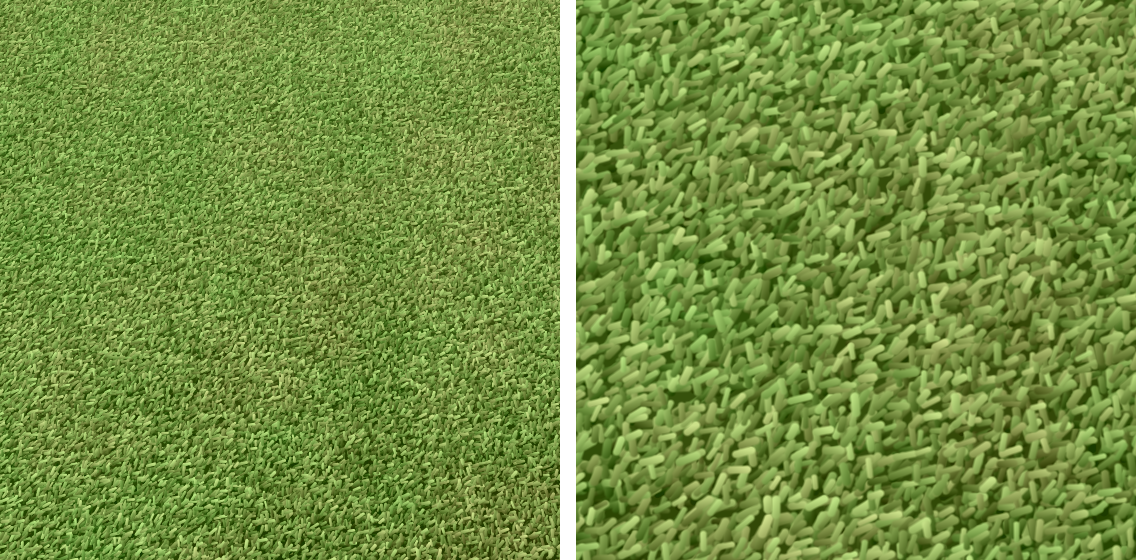
Left: the whole. Right: its middle third, enlarged.
A Shadertoy shader for this texture:

```glsl
// Closely mown lawn seen at a slant, finer and paler towards the top.
// Layers of short soft blades are painted from dark thatch up to lit tips,
// then broad noise patches shift the turf between fresh green and straw.

float hash(vec2 p) {
    return fract(sin(dot(p, vec2(127.1, 311.7))) * 43758.5453);
}

float noise(vec2 p) {
    vec2 cell = floor(p), f = fract(p);
    f = f * f * (3.0 - 2.0 * f);
    return mix(mix(hash(cell), hash(cell + vec2(1, 0)), f.x),
               mix(hash(cell + vec2(0, 1)), hash(cell + vec2(1, 1)), f.x), f.y);
}

// Paints one layer of blades over turf, where x is tone and y is dryness
vec2 paintBlades(vec2 turf, vec2 p, float layer) {
    p += layer * vec2(17.37, 9.61);
    vec2 home = floor(p);
    for (int j = -1; j <= 1; j++)
    for (int i = -1; i <= 1; i++) {
        vec2 cell = home + vec2(i, j);
        vec2 seed = cell + layer * 53.0;
        vec2 root = cell + vec2(hash(seed), hash(seed + 7.3));
        float angle = 0.95 + 1.9 * (hash(seed + 13.7) - 0.5);
        float halfLength = mix(0.25, 0.5, hash(seed + 21.1));
        float halfWidth = mix(0.14, 0.24, hash(seed + 29.9));

        // Blade frame: x runs to the tip, y to the lit upper left side
        vec2 axis = vec2(cos(angle), sin(angle));
        vec2 r = p - root;
        vec2 q = vec2(dot(r, axis), dot(r, vec2(-axis.y, axis.x)));
        float d = length(vec2(q.x - clamp(q.x, -halfLength, halfLength), q.y));
        float cover = 1.0 - smoothstep(halfWidth - 0.09, halfWidth + 0.09, d);

        float tone = 0.24 + 0.12 * layer + 0.62 * (hash(seed + 37.3) - 0.5);
        tone += 0.12 * q.y / halfWidth + 0.1 * q.x / halfLength;
        turf = mix(turf, vec2(tone, hash(seed + 43.9) - 0.5), cover);
    }
    return turf;
}

void mainImage(out vec4 fragColor, in vec2 fragCoord) {
    vec2 uv = fragCoord / iResolution.y;

    // Slanted ground: blades shrink with distance
    vec2 ground = vec2((uv.x - 0.5) * (1.0 + 0.45 * uv.y),
                       uv.y + 0.32 * uv.y * uv.y);
    vec2 turf = vec2(0.06, 0.0);
    for (int k = 0; k < 5; k++)
        turf = paintBlades(turf, ground * 76.0, float(k));

    // Broad patches, uneven light and softer contrast far away
    float patches = 0.6 * noise(ground * 6.0 + 3.0) + 0.4 * noise(ground * 17.0) - 0.5;
    float tone = 0.59 + (turf.x - 0.59) * mix(1.2, 0.85, uv.y);
    tone += 0.16 * patches + 0.08 * (uv.y - 0.5) - 0.06 * (uv.x - 0.5) * (1.0 - uv.y);
    tone = clamp(tone, -0.12, 1.15);

    // Shadow to highlight green, with straw and fresh tints
    vec3 color = mix(vec3(0.18, 0.29, 0.02), vec3(0.69, 0.81, 0.46), tone);
    float straw = noise(ground * 9.0 + 40.0) - 0.5 + 0.5 * (uv.x - 0.5);
    color += vec3(0.07, -0.015, 0.03) * (turf.y + 0.8 * straw);

    fragColor = vec4(clamp(color, 0.0, 1.0), 1.0);
}
```
